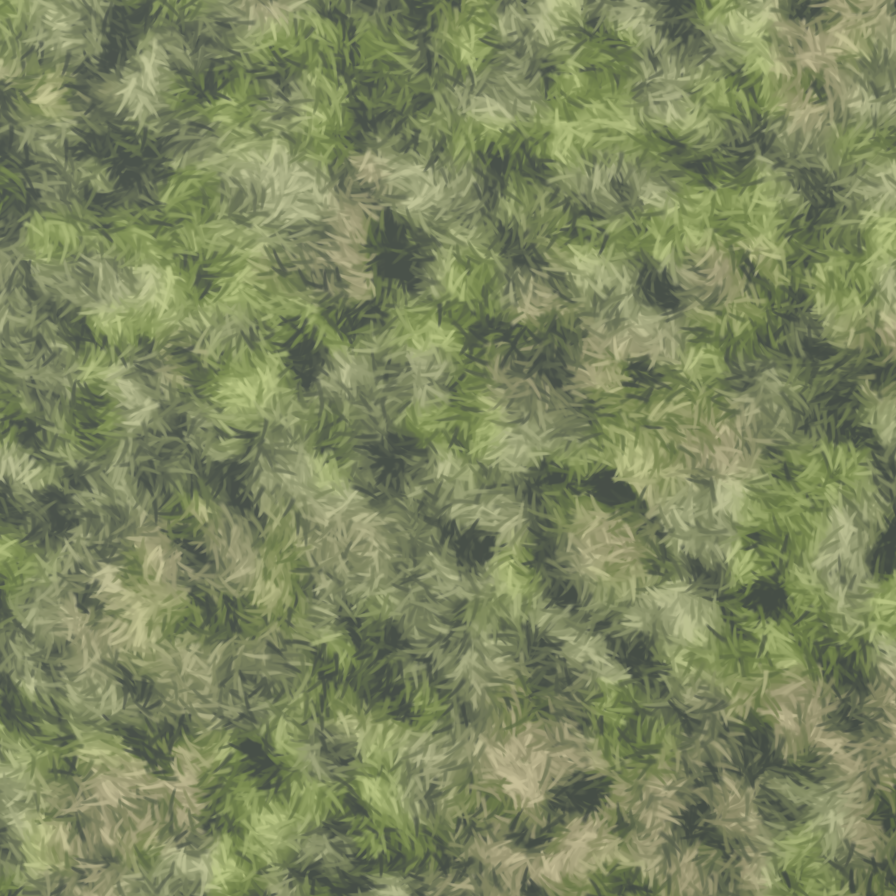
This texture is drawn by a WebGL 2 fragment shader. Its source:

```glsl
#version 300 es
precision highp float;
// Rough meadow seen from above: soft blades of grass are scattered on jittered
// cell grids and painted in layers. Each blade takes its tone from the clump at
// its root, so light tufts and shaded hollows get ragged, feathery borders.

#define LAYERS 8
#define BLADE_CELLS 46.0
#define BLADE_WIDTH 0.17
#define BLADE_OPACITY 0.82
#define CLUMP_SCALE 23.0
#define CLUMP_CONTRAST 1.45
#define BLADE_VARIATION 0.72
#define SHADOW vec3(0.285, 0.315, 0.285)
#define GRASS vec3(0.490, 0.525, 0.375)
#define LIGHT vec3(0.690, 0.710, 0.540)
#define LUSH_SHIFT vec3(-0.010, 0.022, -0.060)
#define STRAW_SHIFT vec3(0.040, -0.005, 0.015)

uniform vec2 u_resolution;
out vec4 fragColor;

vec3 hash3(vec2 p) {
    vec3 q = fract(p.xyx * vec3(0.1031, 0.1030, 0.0973));
    q += dot(q, q.yxz + 33.33);
    return fract((q.xxy + q.yzz) * q.zyx);
}

float valueNoise(vec2 p) {
    vec2 cell = floor(p);
    vec2 f = fract(p);
    f = f * f * (3.0 - 2.0 * f);
    float low = mix(hash3(cell).x, hash3(cell + vec2(1, 0)).x, f.x);
    float high = mix(hash3(cell + vec2(0, 1)).x, hash3(cell + vec2(1, 1)).x, f.x);
    return mix(low, high, f.y);
}

// Clump height, drawn out along the falling diagonal
float clumpTone(vec2 p) {
    vec2 q = vec2((p.x - p.y) * 0.58, (p.x + p.y) * 0.80) * CLUMP_SCALE + 40.0;
    float height = 0.55 * valueNoise(q) + 0.45 * valueNoise(q * 2.1 + 13.7);
    float hollow = smoothstep(0.62, 0.90, valueNoise(q * 0.95 + 71.3));
    return 0.55 + CLUMP_CONTRAST * (height - 0.5) - 0.34 * hollow;
}

// Tone ramp with drifts of lush green and dry straw
vec3 grassColor(vec2 p, float tone) {
    vec3 color = mix(SHADOW, GRASS, clamp(2.0 * tone, 0.0, 1.0));
    color = mix(color, LIGHT, clamp(2.0 * tone - 1.0, 0.0, 1.3));
    float lush = smoothstep(0.25, 0.80, valueNoise(p * 19.0 + 91.0));
    lush *= smoothstep(0.0, 0.4, tone);
    float dryness = valueNoise(p * 10.0 + 23.0) + 0.25 * (p.x - p.y);
    float straw = smoothstep(0.50, 0.95, dryness) * smoothstep(0.25, 0.75, tone);
    return color + LUSH_SHIFT * lush * (1.0 - straw) + STRAW_SHIFT * straw;
}

// Soft tapered stroke from the root along a direction
float bladeMask(vec2 offset, vec2 direction, float halfLength) {
    float along = dot(offset, direction);
    float across = dot(offset, vec2(-direction.y, direction.x));
    across += 0.12 * along * along;
    float position = clamp(along / halfLength, -1.0, 1.0);
    float width = BLADE_WIDTH * (1.0 - 0.45 * position);
    float body = 1.0 - smoothstep(0.15 * width, width, abs(across));
    return body * (1.0 - smoothstep(0.55, 1.0, abs(position)));
}

// One layer of blades, at most one per grid cell
vec3 paintBlades(vec3 color, vec2 p, float layer) {
    vec2 shift = vec2(17.37, 29.71) * (layer + 1.0);
    vec2 q = p * BLADE_CELLS + shift;
    vec2 home = floor(q);
    for (int y = -1; y <= 1; y++) {
        for (int x = -1; x <= 1; x++) {
            vec2 cell = home + vec2(x, y);
            vec3 place = hash3(cell + layer * 53.0);
            vec3 trait = hash3(cell + layer * 31.0 + 211.0);
            vec2 root = cell + 0.2 + 0.6 * place.xy;
            vec2 rootPoint = (root - shift) / BLADE_CELLS;
            vec2 offset = q - root;
            if (dot(offset, offset) > 1.0) continue;

            // Neighbouring blades lean together, with some scatter
            float lean = 7.0 * valueNoise(rootPoint * 16.0 + 57.0);
            float angle = lean + 1.7 * (place.z - 0.5);
            vec2 direction = vec2(cos(angle), sin(angle));
            float mask = bladeMask(offset, direction, mix(0.5, 0.95, trait.x));
            if (mask > 0.004) {
                float tone = clumpTone(rootPoint) + BLADE_VARIATION * (trait.y - 0.5);
                color = mix(color, grassColor(rootPoint, tone), mask * BLADE_OPACITY);
            }
        }
    }
    return color;
}

void main() {
    vec2 p = gl_FragCoord.xy / u_resolution.y;
    vec3 color = grassColor(p, clumpTone(p) - 0.08);
    for (int i = 0; i < LAYERS; i++) {
        color = paintBlades(color, p, float(i));
    }
    // Faint haze towards the upper left
    color += 0.02 * (p.y - p.x);
    fragColor = vec4(clamp(color, 0.0, 1.0), 1.0);
}
```
